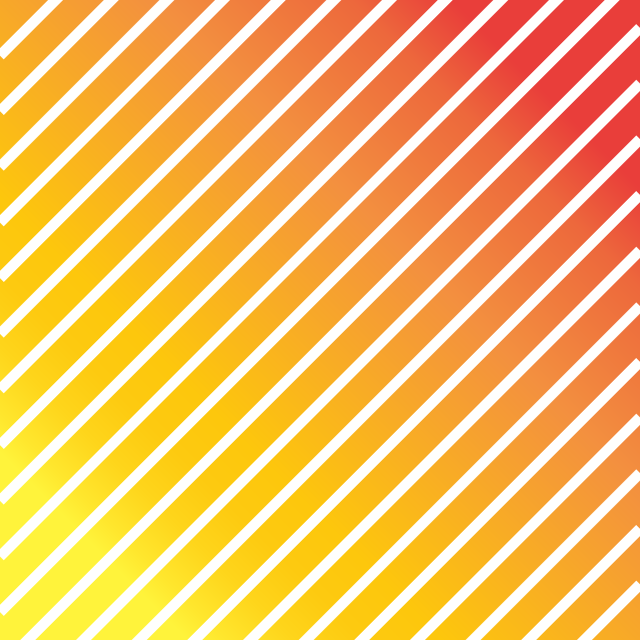
Write a three.js fragment shader that draws this pattern.

```glsl
varying vec2 vUv;

// Blend to the next colour between two gradient stops
vec3 ramp(vec3 from, vec3 to, float start, float end, float g) {
  return mix(from, to, clamp((g - start) / (end - start), 0.0, 1.0));
}

// Warm gradient: yellow, gold, orange, red
vec3 sunset(float g) {
  vec3 c = vec3(1.0, 0.953, 0.231);
  c = ramp(c, vec3(1.0, 0.906, 0.180), 0.0, 0.040, g);
  c = ramp(c, vec3(0.996, 0.835, 0.106), 0.040, 0.117, g);
  c = ramp(c, vec3(0.992, 0.792, 0.063), 0.117, 0.196, g);
  c = ramp(c, vec3(0.992, 0.780, 0.047), 0.196, 0.281, g);
  c = ramp(c, vec3(0.953, 0.565, 0.247), 0.281, 0.669, g);
  c = ramp(c, vec3(0.929, 0.408, 0.235), 0.669, 0.888, g);
  return ramp(c, vec3(0.914, 0.243, 0.227), 0.888, 1.0, g);
}

// Antialiased coverage, full where d is negative
float cover(float d, float pixel) {
  return clamp(0.5 - d / pixel, 0.0, 1.0);
}

void main() {
  float across = vUv.x + 1.0 - vUv.y;
  float along = vUv.x + vUv.y;
  float pixel = length(vec2(dFdx(across), dFdy(across)));

  // Diagonal stripes, none on the two corners
  float index = floor(across * 11.5 + 0.5);
  float center = index / 11.5;
  float stripe = cover(abs(across - center) - 0.0117, pixel);
  stripe *= step(0.5, index) * step(index, 22.5);

  // Square-cut ends centred on the left and right edges
  stripe *= cover(abs(along + center - 2.0) - 1.0, pixel);

  // Gradient spans one canvas width along the diagonal
  vec3 color = sunset((along - 1.0) * 0.7071 + 0.5);
  gl_FragColor = vec4(mix(color, vec3(1.0, 1.0, 0.995), stripe), 1.0);
}
```
